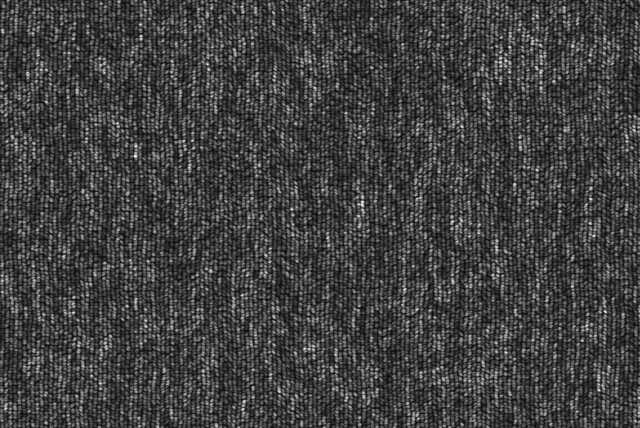
A WebGL 2 fragment shader for this texture:

```glsl
#version 300 es
precision highp float;

uniform vec2 u_resolution;
out vec4 fragColor;

float hash(vec2 p) {
    vec3 a = fract(p.xyx * 0.1031);
    a += dot(a, a.yzx + 33.33);
    return fract((a.x + a.y) * a.z);
}

// Broad, faint mottling from layered sines
float mottle(vec2 p) {
    float a = sin(p.x * 0.31 + 2.0 * sin(p.y * 0.067)) * sin(p.y * 0.13 + 1.7 * sin(p.x * 0.19));
    float b = sin(p.x * 0.83 + p.y * 0.05 + 1.5 * sin(p.y * 0.11));
    return 0.6 * a + 0.4 * b;
}

// Brightness of one tuft: own shade, yarn streak along the column, mottling
float tuftTone(vec2 cell) {
    float columnShift = hash(vec2(cell.x, 7.0));
    vec2 streakCell = vec2(cell.x, floor(cell.y / 6.0 + columnShift * 6.0));
    float streak = hash(streakCell + 211.0);
    float octaves = 1.35 * (hash(cell + 31.0) - 0.5) + 1.1 * (streak - 0.5) + 0.3 * mottle(cell);
    float fleck = smoothstep(0.975, 0.995, hash(streakCell + 503.0)) * hash(cell + 77.0);
    return 0.32 * exp2(octaves) + 0.42 * fleck;
}

// Cellular pile: jittered, slanted loops in vertical columns
float pile(vec2 p) {
    vec2 q = p * vec2(96.0, 150.0);
    q.x += 0.18 * sin(p.y * 17.0 + p.x * 5.0) + 0.08 * sin(p.y * 61.0 + p.x * 23.0);
    vec2 base = floor(q);
    float light = 0.0;
    for (int j = -1; j <= 1; j++) {
        for (int i = -1; i <= 1; i++) {
            vec2 cell = base + vec2(i, j);
            vec2 jitter = vec2(hash(cell + 11.0), hash(cell + 53.0)) - 0.5;
            vec2 d = q - cell - 0.5 - jitter * vec2(0.28, 0.7);
            d.y += d.x * 1.3 * (hash(vec2(cell.x, 19.0)) - 0.5);
            float loopShape = 1.0 - smoothstep(0.12, 0.74, length(d * vec2(1.08, 0.8)));
            float fibre = 1.0 + 0.18 * sin(d.x * 7.0 + d.y * 9.0 + 40.0 * jitter.x);
            light = max(light, loopShape * fibre * tuftTone(cell));
        }
    }
    return light;
}

void main() {
    // Four samples per pixel soften the loop edges
    float light = 0.0;
    for (int k = 0; k < 4; k++) {
        vec2 offset = (vec2(k % 2, k / 2) - 0.5) * 0.5;
        light += 0.25 * pile((gl_FragCoord.xy + offset) / u_resolution.y);
    }
    vec3 backing = vec3(0.047, 0.042, 0.042);
    fragColor = vec4(backing + light, 1.0);
}
```
